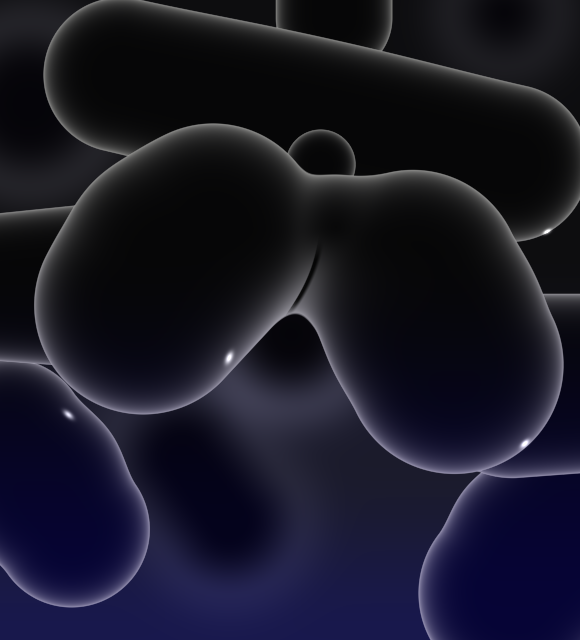
A WebGL 2 fragment shader for this background:

```glsl
#version 300 es
precision highp float;
// Dark glossy blobs with pale Fresnel rims, floating over a blue-black haze.
// Each blob is a swollen, tapered capsule; the front pair is joined by a smooth
// union, and out-of-focus blobs behind are soft distance bands with a halo.
uniform vec2 u_resolution;
out vec4 outColor;

// Tapered capsule whose waist swells by "bulge"
float capsule(vec2 p, vec2 a, vec2 b, float ra, float rb, float bulge) {
    vec2 axis = b - a;
    float h = clamp(dot(p - a, axis) / dot(axis, axis), 0.0, 1.0);
    float waist = 4.0 * h * (1.0 - h);
    return length(p - a - h * axis) - mix(ra, rb, h) - bulge * waist * waist;
}

float smoothUnion(float a, float b, float k) {
    float h = max(k - abs(a - b), 0.0) / k;
    return min(a, b) - 0.25 * h * h * k;
}

// Blurred blob: dark core, misty halo just outside the edge
vec3 ghost(vec3 under, float d, float halo, float y) {
    vec3 core = mix(vec3(0.015, 0.01, 0.11), vec3(0.02, 0.017, 0.035), smoothstep(0.15, 0.5, y));
    vec3 col = mix(core, under, smoothstep(-0.06, 0.035, d));
    float band = (d - 0.028) / 0.046;
    return col + halo * vec3(1.0, 0.98, 1.1) * exp(-band * band);
}

vec3 bodyColor(float y) {
    return mix(vec3(0.022, 0.015, 0.21), vec3(0.024, 0.024, 0.027), smoothstep(0.04, 0.62, y));
}

vec3 rimColor(float y) {
    return mix(vec3(0.73, 0.71, 0.82), vec3(0.68, 0.68, 0.67), smoothstep(0.2, 0.75, y));
}

// Sharp blob: the rim follows the facing angle of a rounded body
vec3 blob(vec3 under, float d, float radius, float y) {
    float t = clamp(1.0 + d / radius, 0.0, 1.0);
    float rim = pow(1.0 - sqrt(1.0 - t * t), 2.35);
    float edge = 0.8 / u_resolution.y;
    vec3 col = mix(bodyColor(y), rimColor(y), rim);
    return mix(under, col, 1.0 - smoothstep(-edge, edge, d));
}

void main() {
    vec2 p = gl_FragCoord.xy / u_resolution.y;
    float y = p.y;

    // Haze
    vec3 col = mix(vec3(0.095, 0.095, 0.3), vec3(0.105, 0.105, 0.17), smoothstep(0.0, 0.28, y));
    col = mix(col, vec3(0.05, 0.05, 0.06), smoothstep(0.35, 0.6, y));

    // Out-of-focus blobs
    col = ghost(col, capsule(p, vec2(0.285, 0.287), vec2(0.358, 0.186), 0.085, 0.085, 0.0), 0.045, y);
    col = ghost(col, length(p - vec2(0.455, 0.478)) - 0.085, 0.11, y);
    col = ghost(col, length(p - vec2(0.046, 0.837)) - 0.1, 0.085, y);
    col = ghost(col, length(p - vec2(0.788, 0.98)) - 0.055, 0.06, y);

    // Blobs behind the front pair, back to front
    col = blob(col, capsule(p, vec2(0.522, 1.0), vec2(0.522, 0.972), 0.091, 0.091, 0.0), 0.09, y);
    col = blob(col, capsule(p, vec2(0.189, 0.883), vec2(0.797, 0.745), 0.121, 0.123, 0.005), 0.12, y);
    col = blob(col, length(p - vec2(0.501, 0.743)) - 0.0545, 0.055, y);
    col = blob(col, capsule(p, vec2(0.112, 0.173), vec2(0.013, 0.316), 0.122, 0.124, 0.013), 0.13, y);
    col = blob(col, capsule(p, vec2(-0.026, 0.551), vec2(0.13, 0.553), 0.113, 0.127, 0.0), 0.12, y);
    col = blob(col, capsule(p, vec2(0.805, 0.073), vec2(0.898, 0.193), 0.151, 0.153, 0.01), 0.15, y);
    col = blob(col, capsule(p, vec2(0.801, 0.397), vec2(0.99, 0.404), 0.144, 0.137, 0.0), 0.14, y);

    // Front pair: two lobes and the bridge between them
    float left = capsule(p, vec2(0.224, 0.523), vec2(0.333, 0.638), 0.1705, 0.169, 0.0);
    left = smoothUnion(left, length(p - vec2(0.264, 0.599)) - 0.166, 0.026);
    float right = capsule(p, vec2(0.645, 0.564), vec2(0.71, 0.43), 0.1705, 0.1705, 0.004);
    float pair = smoothUnion(left, right, 0.065);
    pair = smoothUnion(pair, length(p - vec2(0.525, 0.645)) - 0.079, 0.04);
    col = blob(col, pair, 0.17, y);

    // Crease: glow on both flanks with a thin dark fold on the right
    float drop = 0.624 - y;
    float side = p.x - (0.497 - 0.13 * drop - 2.6 * drop * abs(drop));
    float glow = side < 0.0 ? 0.5 * exp(side / 0.033) : 0.36 * exp(-side / 0.042);
    float fold = smoothstep(-0.002, 0.001, side) * (1.0 - smoothstep(0.003, 0.011, side));
    float reach = smoothstep(0.36, 0.5, y) * (1.0 - smoothstep(0.52, 0.645, y));
    float inside = 1.0 - smoothstep(-0.002, 0.001, pair);
    col = mix(col, max(col, rimColor(y)), glow * reach * inside);
    float foldSpan = smoothstep(0.503, 0.535, y) * (1.0 - smoothstep(0.59, 0.63, y));
    col *= 1.0 - 0.9 * fold * foldSpan * inside;

    // Glints: position, tilt and size
    vec4 glints[4] = vec4[4](
        vec4(0.358, 0.441, 1.15, 1.0), vec4(0.107, 0.352, -0.7, 0.9),
        vec4(0.82, 0.307, 0.75, 0.8), vec4(0.855, 0.638, 0.5, 0.65));
    for (int i = 0; i < 4; i++) {
        vec4 g = glints[i];
        vec2 q = p - g.xy;
        vec2 along = vec2(cos(g.z), sin(g.z));
        vec2 r = vec2(dot(q, along) / 0.0095, dot(q, vec2(-along.y, along.x)) / 0.0048) / g.w;
        col += 0.85 * exp(-dot(r, r));
    }

    outColor = vec4(clamp(col, 0.0, 1.0), 1.0);
}
```
